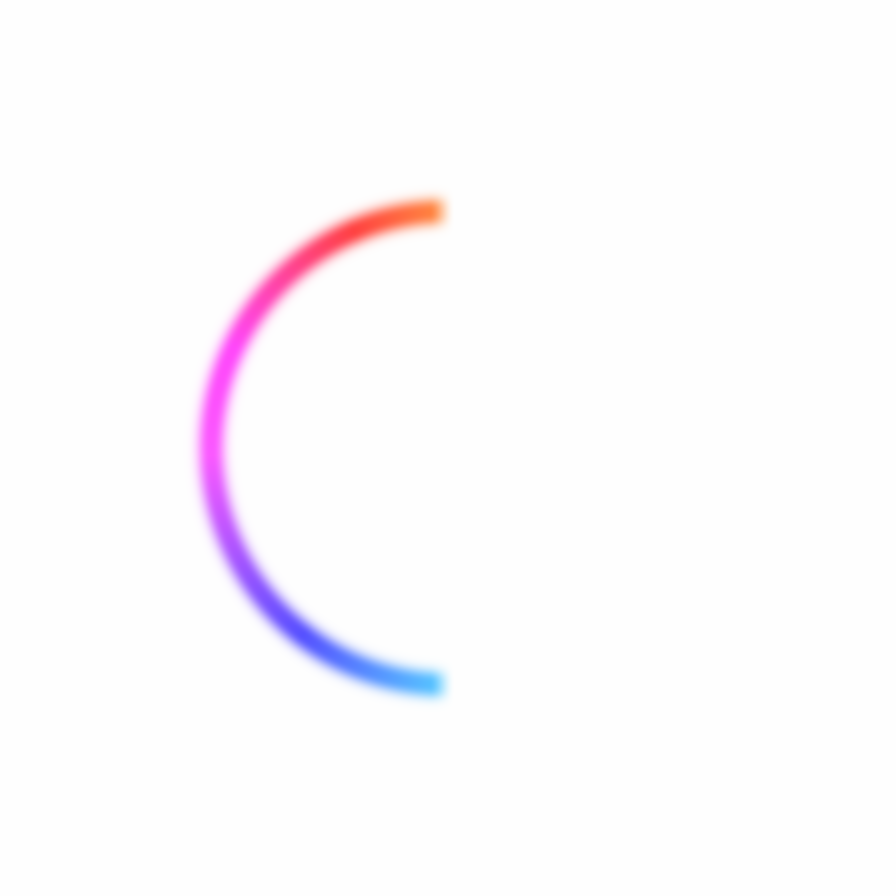
This background is drawn by a Shadertoy shader. Its source:

```glsl
// Blends toward the next colour between two positions along the arc
vec3 addStop(vec3 color, vec3 next, float from, float to, float t) {
    return mix(color, next, clamp((t - from) / (to - from), 0.0, 1.0));
}

// Spectrum from the top end (0) to the bottom end (1)
vec3 arcColor(float t) {
    vec3 color = vec3(1.0, 0.56, 0.25);
    color = addStop(color, vec3(1.0, 0.26, 0.26), 0.0, 0.13, t);
    color = addStop(color, vec3(1.0, 0.28, 0.98), 0.13, 0.36, t);
    color = addStop(color, vec3(0.98, 0.35, 1.0), 0.36, 0.51, t);
    color = addStop(color, vec3(0.34, 0.32, 1.0), 0.51, 0.79, t);
    color = addStop(color, vec3(0.34, 0.80, 1.0), 0.79, 1.0, t);
    return color;
}

void mainImage(out vec4 fragColor, in vec2 fragCoord) {
    vec2 uv = fragCoord / iResolution.xy;
    vec2 p = uv - 0.5;

    // Soft ring, faded out to the right of the centre line
    float ringDistance = abs(length(p) - 0.264);
    float ring = exp(-pow(ringDistance / 0.0155, 2.5));
    float leftHalf = 1.0 - smoothstep(0.479, 0.508, uv.x);

    // Angle measured from the top, through the left, to the bottom
    float along = atan(max(-p.x, 0.0), p.y) / 3.14159;

    vec3 color = mix(vec3(0.996), arcColor(along), ring * leftHalf);
    fragColor = vec4(color, 1.0);
}
```
